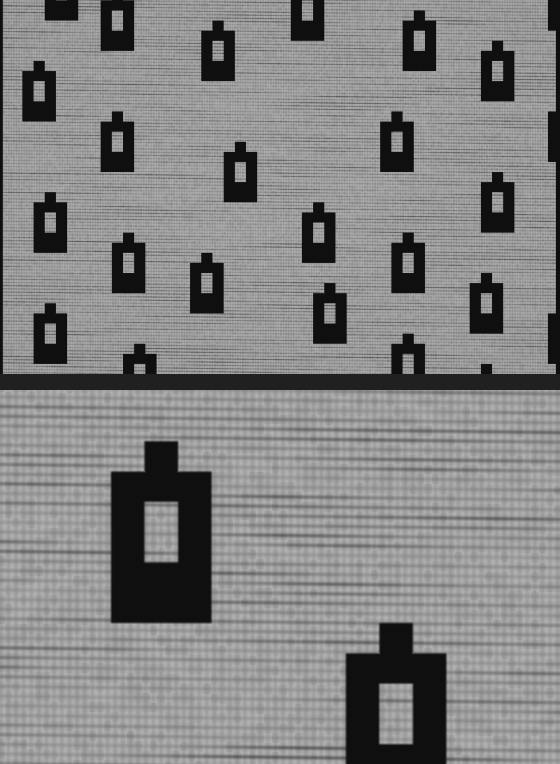
Top: the whole. Bottom: its middle third, enlarged.
Reproduce this pattern procedurally as a WebGL 1 fragment shader.

```glsl
precision highp float;

uniform vec2 u_resolution;

// Lengths are fractions of the canvas height
const vec2 BLOCK = vec2(0.0299, 0.0270);   // one stepped unit of a motif
const vec2 CELL = vec2(8.0, 11.0);         // blocks reserved per motif
const vec2 JITTER = vec2(4.0, 4.0);        // whole-block placement choices
const float STAGGER = 4.0;                 // vertical shift between columns
const float FILL = 0.88;                   // share of occupied cells
const float EDGE_SOFTNESS = 0.0016;
const vec2 THREAD = vec2(0.0068, 0.0086);  // weave period
const float TILT = 0.012;                  // slope of the horizontal threads
const float LINE_FAINT = 0.06;
const float LINE_STRONG = 0.26;
const float COLUMN_DEPTH = 0.034;
const float GRAIN = 0.05;
const float VIGNETTE = 0.05;
const float BORDER_LEFT = 0.0075;
const float BORDER_RIGHT = 0.0110;
const float CLOTH = 0.645;
const float INK = 0.060;
const float TAU = 6.28318;

float hash(vec2 p) {
  return fract(sin(dot(p, vec2(127.1, 311.7))) * 43758.5);
}

float valueNoise(vec2 p) {
  vec2 i = floor(p);
  vec2 f = fract(p);
  f = f * f * (3.0 - 2.0 * f);
  float low = mix(hash(i), hash(i + vec2(1.0, 0.0)), f.x);
  float high = mix(hash(i + vec2(0.0, 1.0)), hash(i + 1.0), f.x);
  return mix(low, high, f.y);
}

// Soft coverage of an axis-aligned box
float box(vec2 p, vec2 low, vec2 high, vec2 soft) {
  vec2 inside = smoothstep(low - soft, low + soft, p)
              * (1.0 - smoothstep(high - soft, high + soft, p));
  return inside.x * inside.y;
}

// Body with a neck on top and a window cut out, in blocks
float motif(vec2 p, vec2 soft) {
  float body = box(p, vec2(0.0), vec2(3.0, 5.0), soft);
  float neck = box(p, vec2(1.0, 4.5), vec2(2.0, 6.0), soft);
  float window = box(p, vec2(1.0, 2.0), vec2(2.0, 4.0), soft);
  return max(body, neck) * (1.0 - window);
}

// Staggered columns of motifs, each moved by whole blocks inside its cell
float scatteredMotifs(vec2 p, float softness) {
  vec2 b = p / BLOCK;
  float column = floor(b.x / CELL.x);
  b.y += mod(column * STAGGER, CELL.y);
  vec2 id = vec2(column, floor(b.y / CELL.y));
  vec2 pick = vec2(hash(id + 3.7), hash(id + 19.3));
  vec2 corner = 1.0 + floor(pick * JITTER);
  float occupied = step(hash(id + 41.9), FILL);
  return occupied * motif(b - id * CELL - corner, softness / BLOCK);
}

// Uneven dark rows crossed by fine vertical threads
float weave(vec2 p) {
  vec2 t = vec2(p.x, p.y + TILT * p.x) / THREAD;
  float row = floor(t.y);
  float strength = valueNoise(vec2(p.x * 6.0 + 17.0 * hash(vec2(row, 5.0)), row));
  float line = 0.5 - 0.5 * cos(TAU * t.y);
  float tone = CLOTH - line * line * mix(LINE_FAINT, LINE_STRONG, strength * strength);
  tone += COLUMN_DEPTH * cos(TAU * t.x) * (1.0 - 0.5 * line);
  return tone + GRAIN * (hash(floor(t)) - 0.5);
}

void main() {
  vec2 p = gl_FragCoord.xy / u_resolution.y;
  float width = u_resolution.x / u_resolution.y;
  float softness = max(EDGE_SOFTNESS, 0.6 / u_resolution.y);

  // Cloth under gently uneven light
  vec2 fromCenter = gl_FragCoord.xy / u_resolution - 0.5;
  float tone = weave(p) - VIGNETTE * dot(fromCenter, fromCenter);

  // Printed motifs and the dark side borders
  float ink = scatteredMotifs(p, softness);
  float border = 1.0 - smoothstep(-softness, softness, p.x - BORDER_LEFT)
                     * smoothstep(-softness, softness, width - BORDER_RIGHT - p.x);
  tone = mix(tone, INK, max(ink, border));

  gl_FragColor = vec4(vec3(tone), 1.0);
}
```
